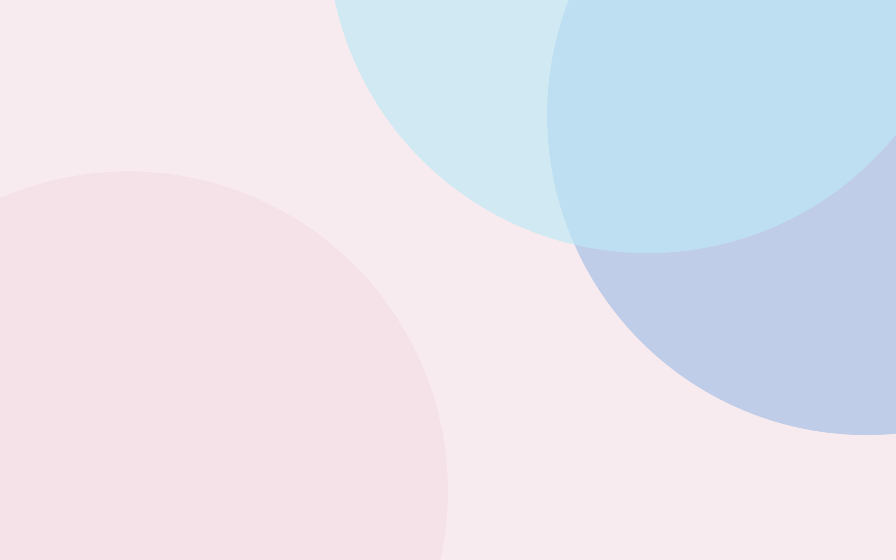
Give the GLSL for this background, as a Shadertoy shader.

```glsl
// Soft-edged disc coverage; all discs share one radius
float disc(vec2 p, vec2 center) {
    float edge = 0.5 / iResolution.y;
    return 1.0 - smoothstep(-edge, edge, length(p - center) - 0.571);
}

void mainImage(out vec4 fragColor, in vec2 fragCoord) {
    // Canvas height is one unit
    vec2 p = fragCoord / iResolution.y;

    vec3 blush = vec3(0.973, 0.922, 0.937);
    vec3 rose = vec3(0.961, 0.886, 0.910);
    vec3 periwinkle = vec3(0.753, 0.804, 0.910);
    vec3 sky = vec3(0.735, 0.910, 0.961);

    // Opaque discs, then the translucent one on top
    vec3 color = mix(blush, rose, disc(p, vec2(0.229, 0.123)));
    color = mix(color, periwinkle, disc(p, vec2(1.548, 0.794)));
    color = mix(color, sky, 0.66 * disc(p, vec2(1.156, 1.119)));

    fragColor = vec4(color, 1.0);
}
```
